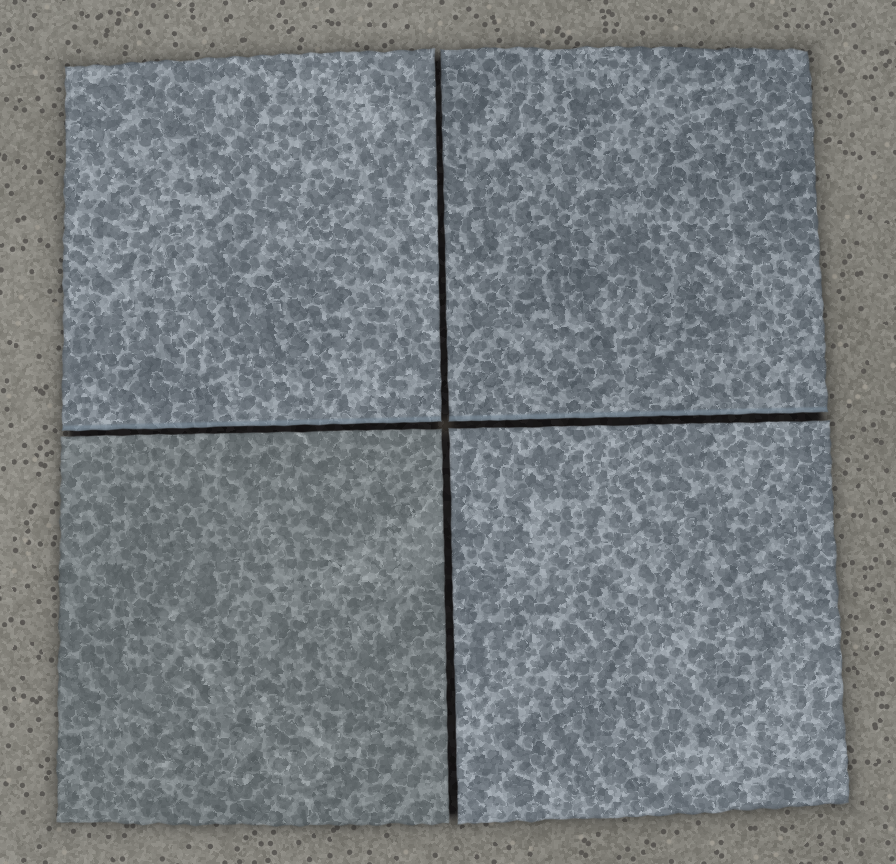
A Shadertoy shader for this texture:

```glsl
#define JOINT_CENTER vec2(0.497, 0.508)
#define LEAN vec2(0.0207, -0.0226)
#define SLAB_SIZE vec2(0.444, 0.448)
#define PERSPECTIVE vec2(0.033, 0.013)
#define JOINT_HALF_WIDTH 0.0042
#define CRYSTAL_SCALE 76.0
#define GRAIN_SCALE 230.0
#define STONE_COLOR vec3(0.475, 0.508, 0.538)
#define CONCRETE_COLOR vec3(0.525, 0.518, 0.490)
#define JOINT_COLOR vec3(0.095, 0.090, 0.092)
#define BEVEL_COLOR vec3(0.47, 0.535, 0.59)

vec3 hash3(vec2 p) {
    vec3 h = fract(p.xyx * vec3(0.1031, 0.1030, 0.0973));
    h += dot(h, h.yxz + 33.33);
    return fract((h.xxy + h.yzz) * h.zyx);
}

// Cellular noise: distance to the nearest seed and that seed's random value
vec2 cells(vec2 p) {
    vec2 base = floor(p);
    vec2 nearest = vec2(9.0, 0.0);
    for (int y = -1; y <= 1; y++) {
        for (int x = -1; x <= 1; x++) {
            vec2 cell = base + vec2(x, y);
            vec3 h = hash3(cell + 400.0);
            float dist = length(cell + h.xy - p);
            if (dist < nearest.x) nearest = vec2(dist, h.z);
        }
    }
    return nearest;
}

// Layered, folded sines for broad mottling, about -1 to 1
float waves(vec2 p) {
    float sum = 0.0;
    float amp = 0.5;
    for (int i = 0; i < 5; i++) {
        p += 0.7 * sin(p.yx * 1.3 + float(i) * 1.9);
        sum += amp * sin(p.x) * cos(p.y);
        p = mat2(1.28, 1.42, -1.42, 1.28) * p + 2.3;
        amp *= 0.68;
    }
    return sum;
}

// Dark crystals in a pale matrix, with mottling that differs by slab
vec3 stone(vec2 p, vec2 side) {
    vec2 shift = side * vec2(3.7, 5.3) + side.x * side.y * 1.9;
    float worn = step(side.x + side.y, -1.0);
    float mottle = waves(p * 15.0 + shift);
    vec2 grain = cells(p * GRAIN_SCALE + shift * 7.0);
    vec2 dust = cells(p * GRAIN_SCALE * 0.55 + shift * 3.0);
    vec2 ragged = (vec2(grain.y, dust.y) - 0.5) * 0.35;
    vec2 crystal = cells(p * CRYSTAL_SCALE + shift * 5.0 + ragged);

    float radius = mix(0.30, 0.68, crystal.y) - 0.13 * mottle;
    float dark = 1.0 - smoothstep(radius - 0.09, radius + 0.09, crystal.x);
    float tone = mix(0.065, -0.045 - 0.04 * crystal.y, dark);
    tone += (grain.y - 0.5) * mix(0.15, 0.07, dark);
    tone += (dust.y - 0.5) * 0.07 + 0.03 * mottle;

    // Pale scuffs on the worn slab, slight tonal shifts on the others
    float scuff = smoothstep(0.28, 0.62, waves(p * 13.0 + 8.0) + 0.3 * (dust.y - 0.5));
    tone = mix(tone, tone * 0.72 + 0.065 * scuff - 0.012, worn);
    tone += 0.012 * side.x * -side.y - 0.03 * p.y * side.x;
    vec3 tint = mix(vec3(1.0), vec3(1.01, 1.0, 0.965), worn);
    return STONE_COLOR * tint + tone;
}

// Sandy ground with dark pits and a few pale pebbles
vec3 concrete(vec2 p) {
    vec2 sand = cells(p * 260.0);
    vec2 grit = cells(p * 120.0 + 31.0);
    vec2 pebble = cells(p * 62.0 + 17.0);
    vec3 color = CONCRETE_COLOR + 0.09 * (sand.y - 0.5) + 0.05 * (grit.y - 0.5);
    color += 0.025 * waves(p * 9.0) - 0.03 * p.x;
    float pitSize = 0.12 + 0.16 * grit.y;
    float pit = step(0.86, grit.y) * (1.0 - smoothstep(pitSize, pitSize + 0.2, grit.x));
    float chip = step(0.93, pebble.y) * (1.0 - smoothstep(0.10, 0.26, pebble.x));
    color = mix(color, vec3(0.29, 0.28, 0.27), pit * 0.75);
    return mix(color, vec3(0.66, 0.64, 0.60), chip * 0.7);
}

void mainImage(out vec4 fragColor, in vec2 fragCoord) {
    float px = 1.0 / iResolution.y;
    vec2 p = (fragCoord - JOINT_CENTER * iResolution.xy) * px;

    // Two by two slabs, leaning and widening towards the viewer
    vec2 q = p + LEAN * p.yx;
    vec2 side = vec2(q.x < 0.0 ? -1.0 : 1.0, q.y < 0.0 ? -1.0 : 1.0);
    vec2 halfSize = SLAB_SIZE - PERSPECTIVE * vec2(p.y, side.y);
    halfSize.y -= 0.06 * p.x * p.x;
    vec2 gap = JOINT_HALF_WIDTH * vec2(1.0 - 0.5 * p.y, 1.0 + 0.5 * p.x);
    vec2 outer = abs(q) - halfSize;
    vec2 inner = gap - abs(q);
    float rough = 0.004 * (cells(p * 48.0).x - 0.45);
    float blockDist = max(outer.x, outer.y) + rough;
    float slabDist = max(blockDist, max(inner.x, inner.y) + 0.4 * rough);

    // Ground, contact shadow and dark joints
    vec3 ground = concrete(p) * (1.0 - 0.32 * exp(-max(blockDist, 0.0) * 110.0));
    float dirt = cells(p * 140.0).y;
    vec3 joint = JOINT_COLOR + 0.05 * (dirt - 0.5);
    joint += vec3(0.13, 0.12, 0.10) * exp(-dot(p, p) * 9000.0);
    ground = mix(ground, joint, 1.0 - smoothstep(-0.016, 0.0, blockDist));

    // Slab faces, with a cool lit lip above the horizontal joint
    vec3 face = stone(p, side);
    float lip = step(0.0, side.y) * (1.0 - smoothstep(0.004, 0.008, -inner.y));
    face = mix(face, BEVEL_COLOR, 0.65 * lip);
    face *= 1.0 - 0.12 * (1.0 - smoothstep(0.0, 0.004, -slabDist));

    float cover = 1.0 - smoothstep(-px, px, slabDist);
    fragColor = vec4(mix(ground, face, cover), 1.0);
}
```
